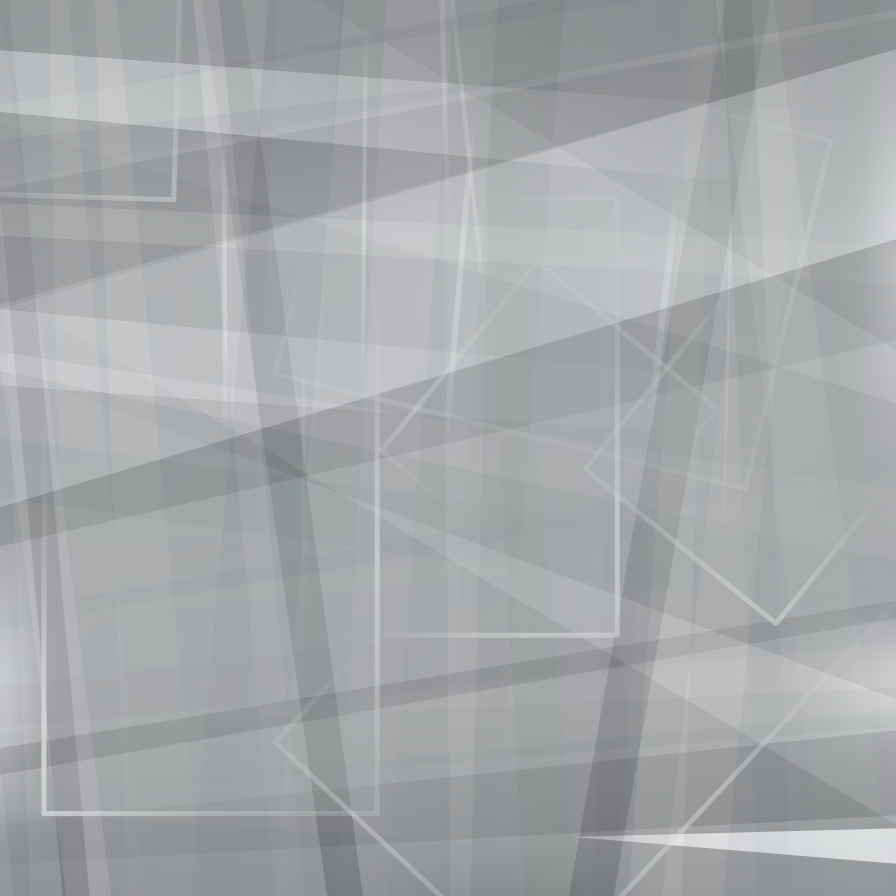
This background is drawn by a Shadertoy shader. Its source:

```glsl
// Overlapping translucent grey shards, tall strips and faint outlined rectangles.
#define BASE_GREY 0.657
#define EDGE_DARKENING 0.075
#define BAND_CONTRAST 1.06
#define FINE_CONTRAST 0.08
#define FINE_TINT 0.014
#define FINE_BANDS 14
#define FINE_STRIPS 18
#define SLIVERS 8
#define STROKE_HALF_WIDTH 0.0028
#define STROKE_OPACITY 0.7
#define FILL_OPACITY 0.2
#define SEED 7.0

// Band edges: low and high at the start, low and high at the end.
const vec4 BANDS[11] = vec4[11](
    vec4(0.434, 0.655, 0.733, 0.945), vec4(0.39, 0.434, 0.62, 0.733),
    vec4(0.135, 0.165, 0.31, 0.33),   vec4(0.875, 0.944, 0.78, 0.87),
    vec4(0.035, 0.08, 0.09, 0.185),   vec4(0.119, 0.049, 0.036, 0.0755),
    vec4(0.66, 0.79, 0.945, 0.98),    vec4(0.675, 0.59, 0.08, 0.22),
    vec4(0.59, 0.675, 0.22, 0.08),    vec4(0.57, 0.655, 0.5, 0.56),
    vec4(0.863, 1.21, 0.55, 0.61));
// Shade at the start and at the end of each band.
const vec2 BAND_SHADES[11] = vec2[11](
    vec2(0.035, 0.08), vec2(-0.06, -0.035), vec2(-0.075, -0.05), vec2(0.13, 0.0),
    vec2(-0.02, -0.07), vec2(0.0, 0.24), vec2(-0.045, -0.025), vec2(0.02, 0.055),
    vec2(-0.01, -0.13), vec2(0.06, 0.0), vec2(0.015, 0.035));
const vec4 STRIPS[3] = vec4[3](
    vec4(0.365, 0.405, 0.225, 0.27), vec4(0.635, 0.685, 0.81, 0.86),
    vec4(0.07, 0.1, -0.02, 0.01));

// Rectangles: centre and half size, then rotation.
const vec4 FRAMES[7] = vec4[7](
    vec4(0.235, 0.442, 0.186, 0.35),  vec4(0.556, 0.535, 0.133, 0.244),
    vec4(0.862, 0.517, 0.137, 0.163), vec4(0.0, 0.983, 0.2, 0.2),
    vec4(0.617, 0.713, 0.27, 0.2),    vec4(0.613, 0.52, 0.13, 0.137),
    vec4(0.658, 0.255, 0.2, 0.3));
const float TURNS[7] = float[7](0.0, 0.0, -0.68, -0.03, -0.24, -0.69, -0.75);
// Side on which each outline shows, then its strength.
const vec3 VISIBLE[7] = vec3[7](
    vec3(0.1, -0.7, 1.1), vec3(0.7, -0.4, 0.7), vec3(-0.1, -1.0, 0.8),
    vec3(0.6, -0.8, 0.8), vec3(0.6, -0.6, 0.45), vec3(-0.8, 0.7, 0.5),
    vec3(0.7, -0.7, 0.55));

vec4 hash4(float n) {
    vec4 q = fract(vec4(n + SEED) * vec4(0.1031, 0.1030, 0.0973, 0.1099));
    q += dot(q, q.wzxy + 33.33);
    return fract((q.xxyz + q.yzzw) * q.zywx);
}

float inside(float dist, float px) { return clamp(0.5 - dist / px, 0.0, 1.0); }

// Coverage of a tapering band that runs along x.
float bandMask(vec2 p, vec4 edges, float px) {
    vec2 lowHigh = mix(edges.xy, edges.zw, p.x);
    return inside(lowHigh.x - p.y, px) * inside(p.y - lowHigh.y, px);
}

float boxDistance(vec2 p, vec2 halfSize) {
    vec2 d = abs(p) - halfSize;
    return length(max(d, 0.0)) + min(max(d.x, d.y), 0.0);
}

// Faint band, one per slot, with its own slope, taper, fade and tint.
vec3 fineBand(vec2 p, float id, float slot, float slope, float px) {
    vec4 place = hash4(id), look = hash4(id + 57.3);
    float start = slot + (place.x - 0.5) * 0.12;
    float end = start + (place.y - 0.5) * slope;
    vec2 width = 0.015 + 0.08 * place.zw;
    float mask = bandMask(p, vec4(start, start + width.x, end, end + width.y), px);
    float fade = smoothstep(0.0, 1.0, look.x < 0.5 ? p.x : 1.0 - p.x);
    vec3 tint = (look.yzw - 0.5) * FINE_TINT;
    float shade = (look.y - 0.45) * FINE_CONTRAST;
    return mask * mix(0.25, 1.0, fade) * (shade + tint);
}

// Thin upright glint that fades at both ends.
float sliver(vec2 p, float id, float px) {
    vec4 h = hash4(id), look = hash4(id + 31.7);
    float along = (p.y - 0.25 - 0.7 * h.y) / (0.08 + 0.14 * h.z);
    float across = abs(p.x - h.x - (h.w - 0.5) * 0.4 * (p.y - h.y));
    float fade = max(0.0, 1.0 - along * along);
    return fade * inside(across - 0.0012 - 0.003 * look.x, px) * (0.04 + 0.06 * look.y);
}

float glow(vec2 p, vec2 centre, vec2 radius) {
    vec2 d = (p - centre) / radius;
    return exp(-dot(d, d));
}

void mainImage(out vec4 fragColor, in vec2 fragCoord) {
    vec2 p = fragCoord / iResolution.y;
    float px = 1.0 / iResolution.y;

    // Soft backdrop, darker at top and bottom, lit at the sides.
    float grey = BASE_GREY - EDGE_DARKENING * smoothstep(0.22, 0.52, abs(p.y - 0.46));
    grey += 0.16 * glow(p, vec2(0.0, 0.23), vec2(0.04, 0.13));
    grey += 0.13 * glow(p, vec2(1.02, 0.24), vec2(0.09, 0.06));
    grey += 0.12 * glow(p, vec2(1.02, 0.72), vec2(0.05, 0.17));
    grey -= 0.06 * glow(p, vec2(0.56, -0.02), vec2(0.12, 0.05));
    vec3 color = grey + vec3(-0.009, 0.0, 0.009);

    // Large shards and dark strips.
    for (int i = 0; i < 11; i++) {
        float shade = mix(BAND_SHADES[i].x, BAND_SHADES[i].y, smoothstep(0.0, 1.0, p.x));
        color += BAND_CONTRAST * shade * bandMask(p, BANDS[i], px);
    }
    for (int i = 0; i < 3; i++)
        color -= BAND_CONTRAST * mix(0.085, 0.03, p.y) * bandMask(p.yx, STRIPS[i], px);

    // Faint scattered layers in both directions, and glints.
    for (int i = 0; i < FINE_BANDS; i++)
        color += fineBand(p, float(i) * 3.7, float(i) / float(FINE_BANDS), 0.5, px);
    for (int i = 0; i < FINE_STRIPS; i++)
        color += fineBand(p.yx, float(i) * 5.3 + 200.0, float(i) / float(FINE_STRIPS), 0.25, px);
    for (int i = 0; i < SLIVERS; i++)
        color += sliver(p, float(i) * 7.9 + 600.0, px);

    // Rectangles with a pale fill and strokes that glint, then fade out.
    for (int i = 0; i < 7; i++) {
        vec2 axis = vec2(cos(TURNS[i]), sin(TURNS[i]));
        vec2 d = p - FRAMES[i].xy;
        vec2 q = vec2(dot(d, axis), dot(d, vec2(-axis.y, axis.x)));
        float dist = boxDistance(q, FRAMES[i].zw);
        float side = dot(q / FRAMES[i].zw, VISIBLE[i].xy);
        float fill = FILL_OPACITY * VISIBLE[i].z * smoothstep(-0.9, 1.0, side);
        color = mix(color, vec3(0.69, 0.72, 0.715), fill * inside(dist, px));
        float wave = 0.5 + 0.5 * cos(dot(q, vec2(-6.7, 10.0)) + 1.25 + 1.15 * float(i));
        float opacity = STROKE_OPACITY * VISIBLE[i].z * smoothstep(-0.6, 0.7, side);
        float stroke = inside(abs(dist) - STROKE_HALF_WIDTH, px);
        color = mix(color, vec3(0.85, 0.86, 0.86), stroke * opacity * mix(0.3, 1.2, wave));
    }
    fragColor = vec4(clamp(color, 0.0, 1.0), 1.0);
}
```
